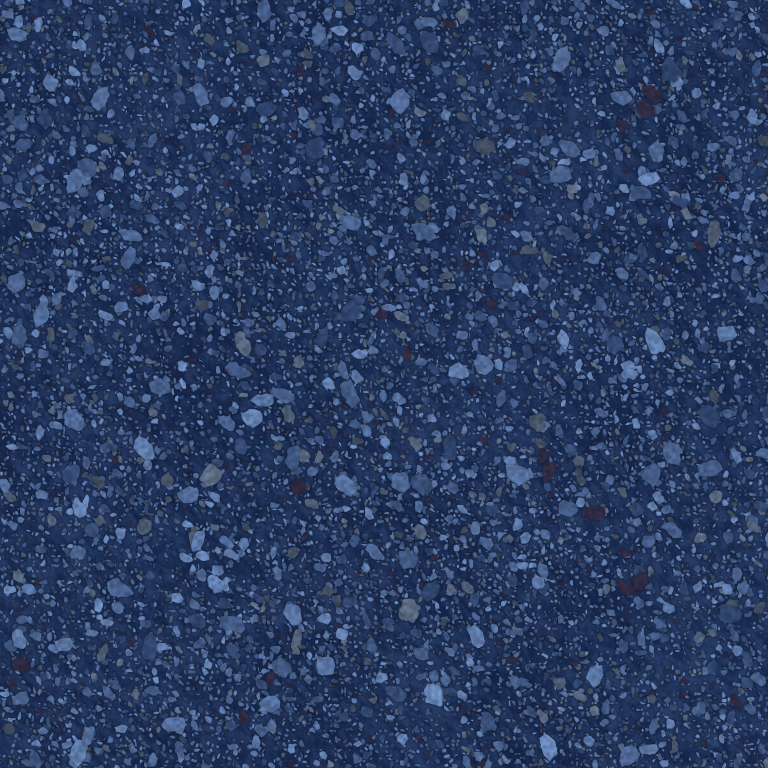
Reproduce this texture procedurally as a three.js fragment shader.

```glsl
varying vec2 vUv;

const vec3 GROUND_DARK = vec3(0.080, 0.143, 0.285);
const vec3 GROUND_LIGHT = vec3(0.160, 0.240, 0.405);
const vec3 GRAIN_DIM = vec3(0.185, 0.268, 0.430);
const vec3 GRAIN_BRIGHT = vec3(0.430, 0.555, 0.755);
const vec3 GRAIN_GREY = vec3(0.350, 0.400, 0.465);
const vec3 GRAIN_RUST = vec3(0.190, 0.165, 0.260);

const int LAYERS = 4;
const int SIDES = 6;
const float FINEST_CELLS = 150.0;   // cells across for the smallest grains
const float LAYER_RATIO = 0.57;     // cell count of each coarser layer
const float FINE_DENSITY = 0.52;
const float COARSE_DENSITY = 0.22;
const float GRAIN_TILT = -0.9;      // mean direction of long axes, radians
const float TILT_SPREAD = 2.2;
const float EDGE = 0.0010;
const float RIM_WIDTH = 0.0030;
const float RIM_DARKNESS = 0.16;
const float GREY_SHARE = 0.15;
const float RUST_SHARE = 0.035;
const float TAU = 6.2831853;

vec3 hash3(vec3 p) {
  p = fract(p * vec3(0.1031, 0.1030, 0.0973));
  p += dot(p, p.yxz + 33.33);
  return fract((p.xxy + p.yxx) * p.zyx);
}

float valueNoise(vec2 p, float seed) {
  vec2 i = floor(p);
  vec2 f = fract(p);
  f = f * f * (3.0 - 2.0 * f);
  float a = hash3(vec3(i, seed)).x;
  float b = hash3(vec3(i + vec2(1.0, 0.0), seed)).x;
  float c = hash3(vec3(i + vec2(0.0, 1.0), seed)).x;
  float d = hash3(vec3(i + 1.0, seed)).x;
  return mix(mix(a, b, f.x), mix(c, d, f.x), f.y);
}

vec2 rotate(vec2 p, float angle) {
  float c = cos(angle);
  float s = sin(angle);
  return vec2(c * p.x + s * p.y, c * p.y - s * p.x);
}

// Distance to an uneven polygon with softened corners
float chipDistance(vec2 p, float radius, vec3 shape) {
  float polygon = -radius;
  for (int k = 0; k < SIDES; k++) {
    float side = float(k);
    float angle = (side + 0.7 * fract(shape.x * 7.0 + side * 0.618)) * TAU / float(SIDES);
    float reach = radius * mix(0.72, 1.08, fract(shape.y * 5.0 + side * 0.382));
    polygon = max(polygon, dot(p, vec2(cos(angle), sin(angle))) - reach);
  }
  return mix(polygon, length(p) - radius, 0.3);
}

vec3 grainColor(vec3 pick) {
  vec3 color = mix(GRAIN_DIM, GRAIN_BRIGHT, pow(pick.x, 1.25));
  float grey = step(1.0 - GREY_SHARE, pick.y);
  color = mix(color, GRAIN_GREY * mix(0.75, 1.1, pick.x), 0.8 * grey);
  return mix(color, GRAIN_RUST, step(pick.y, RUST_SHARE));
}

// Fine speckle stretched along the grain direction, over slow clouds
vec3 groundColor(vec2 uv) {
  vec2 along = rotate(uv, GRAIN_TILT) * vec2(0.65, 1.2);
  float tone = 0.20 * valueNoise(uv * 9.0, 1.0)
             + 0.30 * valueNoise(along * 85.0, 2.0)
             + 0.30 * valueNoise(along * 180.0, 3.0)
             + 0.20 * valueNoise(uv * 330.0, 4.0);
  return mix(GROUND_DARK, GROUND_LIGHT, smoothstep(0.18, 0.86, tone));
}

// Paints one layer of scattered chips over the color below
vec3 paintGrains(vec3 color, vec2 uv, float cells, float density, float seed, float mottle) {
  vec2 grid = uv * cells;
  vec2 home = floor(grid);
  for (int y = -1; y <= 1; y++) {
    for (int x = -1; x <= 1; x++) {
      vec2 cell = home + vec2(float(x), float(y));
      vec3 place = hash3(vec3(cell, seed));
      if (place.z > density) continue;
      vec3 shape = hash3(vec3(cell, seed + 5.0));
      vec3 pick = hash3(vec3(cell, seed + 11.0));
      vec2 p = grid - cell - 0.5 - 0.7 * (place.xy - 0.5);
      p = rotate(p, GRAIN_TILT + TILT_SPREAD * (shape.z - 0.5));
      float stretch = mix(1.0, 1.4, pick.z);
      p *= vec2(1.0 / stretch, stretch);
      float radius = mix(0.20, 0.40, shape.x);
      float d = chipDistance(p, radius, shape) / cells;
      color *= 1.0 - RIM_DARKNESS * (1.0 - smoothstep(0.0, RIM_WIDTH, d));
      vec3 chip = grainColor(pick) * mix(0.82, 1.14, mottle);
      color = mix(color, chip, 0.93 * (1.0 - smoothstep(-EDGE, EDGE, d)));
    }
  }
  return color;
}

void main() {
  // Ragged outlines come from a slight warp of the plane
  vec2 warp = vec2(valueNoise(vUv * 150.0, 6.0), valueNoise(vUv * 150.0, 7.0)) - 0.5;
  vec2 uv = vUv + 0.0035 * warp;
  float mottle = valueNoise(vUv * 220.0, 8.0);
  float crowding = mix(0.75, 1.25, valueNoise(vUv * 7.0, 9.0));

  vec3 color = groundColor(vUv);
  float cells = FINEST_CELLS;
  for (int i = 0; i < LAYERS; i++) {
    float level = float(i) / float(LAYERS - 1);
    float density = mix(FINE_DENSITY, COARSE_DENSITY, level);
    density *= mix(crowding, 1.0, level);
    color = paintGrains(color, uv, cells, density, 20.0 + 31.0 * float(i), mottle);
    cells *= LAYER_RATIO;
  }
  gl_FragColor = vec4(color, 1.0);
}
```
